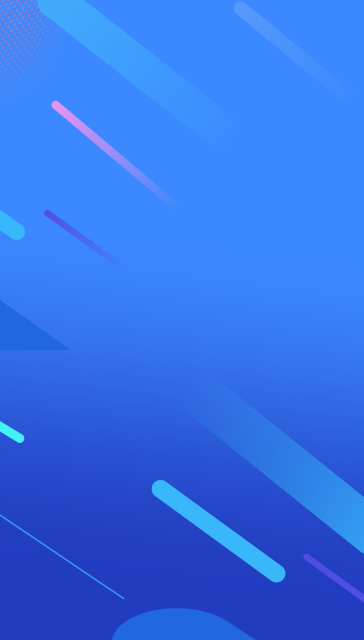
A Shadertoy shader for this background:

```glsl
// Blue gradient backdrop with slanted, fading rounded bars, a halftone corner and flat shapes.

// Lengths are percentages of the canvas height, origin at the lower left.
const vec3 SKY = vec3(0.235, 0.535, 1.0);
const vec3 DEEP = vec3(0.13, 0.235, 0.75);
const vec3 FLAT_BLUE = vec3(0.13, 0.405, 0.865);
const vec3 AZURE = vec3(0.255, 0.67, 0.98);
const vec3 CYAN = vec3(0.22, 0.72, 0.98);
const vec3 AQUA = vec3(0.26, 0.95, 0.96);
const vec3 PINK = vec3(0.91, 0.58, 0.95);
const vec3 VIOLET = vec3(0.32, 0.31, 0.91);
const vec3 MIST = vec3(0.40, 0.64, 0.97);
const vec3 DOT_TINT = vec3(0.56, 0.50, 0.76);

const float GRADIENT_TILT = 0.12;
const vec2 GRADIENT_RANGE = vec2(7.5, 65.0);
const vec2 DOT_PITCH = vec2(0.9, 0.72);
const vec2 DOT_EXTENT = vec2(12.5, 17.5);
const float DOT_SHEAR = 0.35;
const float DOT_RADIUS = 0.26;

// Coverage of a shape from its signed distance, softened over one pixel.
float coverage(float dist) {
    float pixel = 100.0 / iResolution.y;
    return clamp(0.5 - dist / pixel, 0.0, 1.0);
}

// Distance to a capsule in x, position along its axis in y.
vec2 capsule(vec2 p, vec2 a, vec2 b, float radius) {
    vec2 axis = b - a;
    float along = clamp(dot(p - a, axis) / dot(axis, axis), 0.0, 1.0);
    return vec2(length(p - a - axis * along) - radius, along);
}

// Blend in a rounded bar whose opacity runs from head to tail.
void bar(inout vec3 color, vec2 p, vec2 head, vec2 tail, float radius,
         vec3 tint, float headAlpha, float tailAlpha) {
    vec2 c = capsule(p, head, tail, radius);
    color = mix(color, tint, coverage(c.x) * mix(headAlpha, tailAlpha, c.y));
}

// Sheared dot grid that dissolves away from the upper left corner.
float halftone(vec2 p) {
    vec2 q = vec2(p.x, 100.0 - p.y);
    float fade = 1.0 - smoothstep(0.25, 1.0, length(q / DOT_EXTENT));
    q.y += DOT_SHEAR * q.x;
    float row = floor(q.y / DOT_PITCH.y);
    q.x += 0.5 * DOT_PITCH.x * mod(row, 2.0);
    vec2 cell = (fract(q / DOT_PITCH) - 0.5) * DOT_PITCH;
    return coverage(length(cell) - DOT_RADIUS) * fade;
}

// Right triangle resting against the left edge.
float wedge(vec2 p) {
    vec2 tip = vec2(11.07, 45.3);
    return max(tip.y - p.y, dot(p - tip, normalize(vec2(0.706, 1.0))));
}

// Flattened capsule rising over the lower edge.
float mound(vec2 p) {
    vec2 squash = vec2(1.0, 1.857);
    vec2 crown = vec2(27.6, -0.5);
    vec2 sweep = vec2(13.0, -8.5);
    return capsule(p * squash, crown * squash, (crown + sweep) * squash, 10.15).x / squash.y;
}

void mainImage(out vec4 fragColor, in vec2 fragCoord) {
    vec2 p = 100.0 * fragCoord / iResolution.y;

    // Tilted vertical gradient
    float level = p.y + GRADIENT_TILT * (p.x - 28.5);
    vec3 color = mix(DEEP, SKY, smoothstep(GRADIENT_RANGE.x, GRADIENT_RANGE.y, level));

    // Halftone and flat shapes
    color = mix(color, DOT_TINT, 0.85 * halftone(p));
    color = mix(color, FLAT_BLUE, coverage(wedge(p)));
    color = mix(color, FLAT_BLUE, coverage(mound(p)));

    // Wide translucent bars
    bar(color, p, vec2(8.6, 100.0), vec2(37.1, 77.6), 2.8, AZURE, 1.0, 0.0);
    bar(color, p, vec2(58.3, 16.7), vec2(29.3, 40.0), 3.5, vec3(0.2, 0.62, 0.95), 1.0, 0.0);

    // Fading streaks
    bar(color, p, vec2(37.6, 98.7), vec2(55.3, 84.1), 1.1, MIST, 0.6, 0.0);
    bar(color, p, vec2(8.7, 83.6), vec2(27.9, 67.4), 0.65, PINK, 1.0, 0.0);
    bar(color, p, vec2(7.4, 66.7), vec2(19.8, 57.8), 0.5, VIOLET, 1.0, 0.0);
    bar(color, p, vec2(47.9, 13.0), vec2(58.6, 5.2), 0.5, VIOLET, 0.9, 1.0);

    // Solid bright bars and the hairline
    bar(color, p, vec2(-5.2, 69.3), vec2(2.6, 63.8), 1.3, CYAN, 1.0, 1.0);
    bar(color, p, vec2(-2.6, 35.0), vec2(3.1, 31.5), 0.7, AQUA, 1.0, 1.0);
    bar(color, p, vec2(25.1, 23.6), vec2(43.2, 10.4), 1.4, CYAN, 1.0, 1.0);
    bar(color, p, vec2(-1.3, 20.4), vec2(19.3, 6.5), 0.12, CYAN, 0.75, 0.75);

    fragColor = vec4(color, 1.0);
}
```
